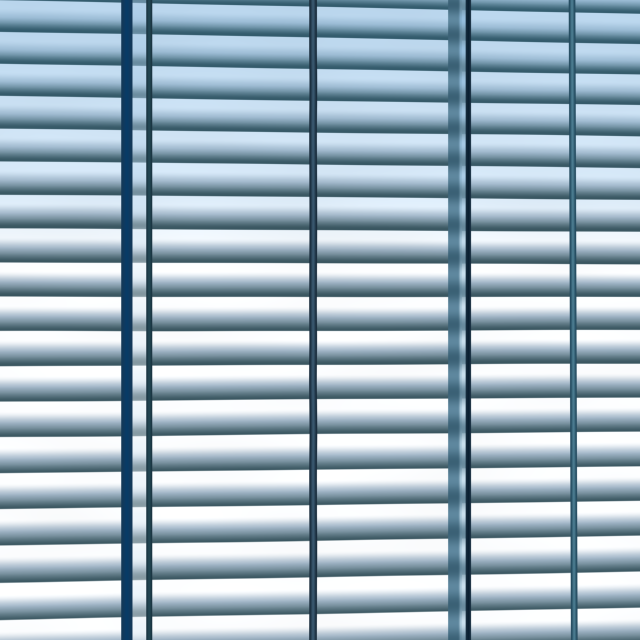
This pattern is drawn by a Shadertoy shader. Its source:

```glsl
vec2 hashGradient(vec2 cell) {
    float angle = 6.2832 * fract(sin(dot(cell, vec2(127.1, 311.7))) * 43758.5);
    return vec2(cos(angle), sin(angle));
}

float gradientNoise(vec2 p) {
    vec2 i = floor(p), f = p - i;
    vec2 u = f * f * f * (f * (f * 6.0 - 15.0) + 10.0);
    float a = dot(hashGradient(i), f);
    float b = dot(hashGradient(i + vec2(1, 0)), f - vec2(1, 0));
    float c = dot(hashGradient(i + vec2(0, 1)), f - vec2(0, 1));
    float d = dot(hashGradient(i + vec2(1, 1)), f - vec2(1, 1));
    return mix(mix(a, b, u.x), mix(c, d, u.x), u.y);
}

// Slat count measured downward; spacing widens toward the bottom and the left
float slatCoord(vec2 p) {
    float pitch = 0.0533 - 0.0023 * p.x;
    float growth = 0.00026;
    float drop = p.y - 0.4112 - 0.003 * p.x;
    float wobble = 0.025 * gradientNoise(vec2(p.x * 3.0, p.y * 9.0));
    return (sqrt(pitch * pitch + 4.0 * growth * drop) - pitch) / (2.0 * growth) + wobble;
}

// Daylight turns from blue at the top to white lower down
vec3 daylight(float depth) {
    vec3 sky = mix(vec3(0.73, 0.84, 0.93), vec3(0.84, 0.91, 0.97), smoothstep(0.0, 0.3, depth));
    return mix(sky, vec3(0.99, 0.995, 1.0), smoothstep(0.27, 0.43, depth));
}

vec3 slatColor(float slat, vec3 light, float depth, float edge) {
    float phase = fract(slat);
    float shift = 0.05 * smoothstep(0.3, 0.9, depth) - 0.02;
    float shade = phase - shift + 0.025 * gradientNoise(vec2(floor(slat) * 1.37, 4.5));
    vec3 tint = mix(vec3(-0.03, 0.02, 0.05), vec3(0.0), smoothstep(0.0, 0.4, depth));
    vec3 col = mix(light, vec3(0.63, 0.71, 0.78) + tint, smoothstep(0.24, 0.62, shade));
    col = mix(col, vec3(0.43, 0.53, 0.58) + tint, smoothstep(0.52, 0.80, shade));
    col = mix(col, vec3(0.23, 0.34, 0.38) + tint, smoothstep(0.70, 0.96, shade));
    return mix(col, light, smoothstep(1.0 - edge, 1.0, phase));
}

float band(float x, float center, float halfWidth) {
    float soft = max(0.0012, 0.75 / iResolution.x);
    return 1.0 - smoothstep(-soft, soft, abs(x - center) - halfWidth);
}

// Round cord: dark rims around a lighter core
void drawCord(inout vec3 col, float x, float center, float halfWidth, vec3 rim, vec3 core) {
    float across = (x - center) / halfWidth;
    vec3 cord = mix(rim, core, exp(-3.0 * across * across));
    col = mix(col, cord, band(x, center, halfWidth));
}

void mainImage(out vec4 fragColor, in vec2 fragCoord) {
    vec2 uv = fragCoord / iResolution.xy;
    vec2 p = vec2(uv.x, 1.0 - uv.y);
    float slat = slatCoord(p);
    vec3 light = daylight(p.y);
    vec3 col = slatColor(slat, light, p.y, max(0.05, 1.3 * fwidth(slat)));
    col *= 1.0 + 0.025 * gradientNoise(vec2(p.x * 5.0, slat * 0.8));
    vec3 slats = col;
    float glow = 0.5 + 0.5 * cos(6.2832 * (fract(slat) - 0.3));

    // Left ladder tape, its bright gap and cord
    vec3 gap = mix(slats, light * vec3(0.93, 0.96, 0.98), 0.35 + 0.5 * glow);
    col = mix(col, gap, band(p.x, 0.218, 0.012));
    drawCord(col, p.x, 0.1982, 0.0088, vec3(0.08, 0.22, 0.34), vec3(0.03, 0.23, 0.40));
    drawCord(col, p.x, 0.2332, 0.0047, vec3(0.10, 0.20, 0.25), vec3(0.13, 0.27, 0.32));

    // Center cord
    float sway = 0.0006 * gradientNoise(vec2(2.5, p.y * 14.0));
    drawCord(col, p.x, 0.4893 + sway, 0.0060, vec3(0.08, 0.15, 0.21), vec3(0.22, 0.34, 0.43));

    // Translucent right tape with a pale inner strip and dark cord
    vec3 tape = mix(vec3(0.23, 0.38, 0.46), vec3(0.37, 0.53, 0.62), glow);
    col = mix(col, tape, band(p.x, 0.711, 0.0108));
    vec3 strip = mix(vec3(0.42, 0.56, 0.64), light * vec3(0.76, 0.86, 0.92), glow);
    col = mix(col, strip, 0.85 * smoothstep(0.008, 0.003, abs(p.x - 0.7235)));
    drawCord(col, p.x, 0.7318, 0.0042, vec3(0.09, 0.18, 0.25), vec3(0.04, 0.12, 0.19));

    // Slightly leaning teal cord
    drawCord(col, p.x, 0.8938 + 0.0035 * p.y, 0.0052, vec3(0.12, 0.27, 0.35), vec3(0.29, 0.48, 0.56));

    fragColor = vec4(clamp(col, 0.0, 1.0), 1.0);
}
```
